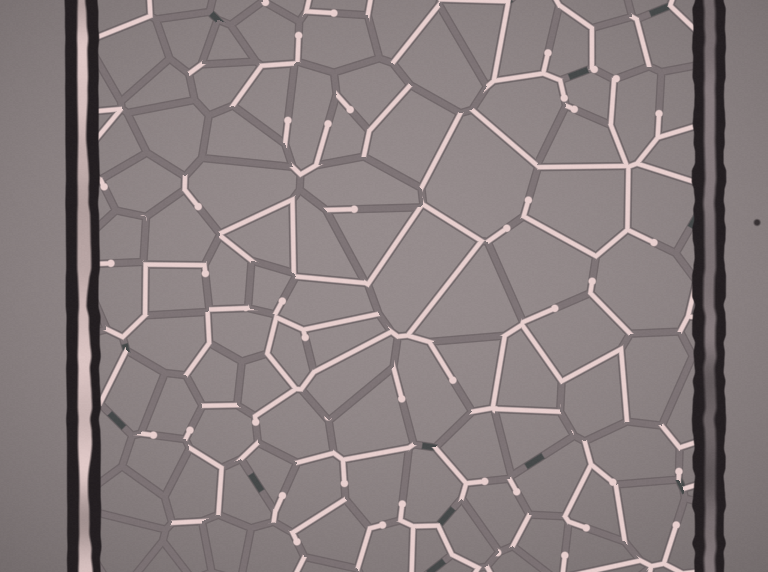
This texture is drawn by a Shadertoy shader. Its source:

```glsl
// Micrograph of a grey channel crossed by a cracked mesh of thin metal traces.
// The mesh is a Voronoi diagram of hashed seeds, opened up by a few large cells;
// each edge is randomly pale, dull or half covered. Ragged dark bars flank it.
#define SPACING 0.088
#define DROPPED 0.12
#define CLEARING 0.128
#define LIT_HALF_WIDTH 0.0040
#define DULL_HALF_WIDTH 0.0062
#define BASE_COLOR vec3(0.575, 0.537, 0.540)
#define LIT_COLOR vec3(0.910, 0.815, 0.810)
#define DULL_COLOR vec3(0.480, 0.440, 0.450)
#define RIM_COLOR vec3(0.375, 0.340, 0.350)
#define BAR_COLOR vec3(0.140, 0.120, 0.130)
#define REACH 3

const int SIDE = 2 * REACH + 1;
const int LARGE = 6;
const int SEEDS = SIDE * SIDE + LARGE;
const vec2 FAR = vec2(50.0);

// Centres of the large open cells, right of the middle
const vec2 largeCell[LARGE] = vec2[LARGE](
    vec2(0.841, 0.686), vec2(1.007, 0.638), vec2(0.949, 0.533),
    vec2(0.815, 0.474), vec2(0.743, 0.530), vec2(1.118, 0.507));

float hash(vec2 p) {
    p = fract(p * vec2(127.34, 311.71));
    p += dot(p, p.yx + 34.23);
    return fract(p.x * p.y * 17.31);
}

float noise(float x, float row) {
    float i = floor(x), f = fract(x);
    return mix(hash(vec2(i, row)), hash(vec2(i + 1.0, row)), f * f * (3.0 - 2.0 * f));
}

float glow(vec2 p, vec2 center, float radius) {
    vec2 d = (p - center) / radius;
    return exp(-dot(d, d));
}

// Jittered grid seeds, cleared around the large cells
vec2 seedAt(int k, vec2 home) {
    if (k >= SIDE * SIDE) return largeCell[k - SIDE * SIDE];
    vec2 id = home + vec2(k % SIDE - REACH, k / SIDE - REACH) + 7.3;
    if (hash(id + 0.17) < DROPPED) return FAR;
    vec2 jitter = vec2(hash(id + 0.41), hash(id + 3.83));
    vec2 s = (id - 7.3 + 0.08 + 0.84 * jitter) * SPACING;
    for (int i = 0; i < LARGE; i++)
        if (distance(s, largeCell[i]) < CLEARING) return FAR;
    return s;
}

// Chance that an edge is pale: dull upper left, lower left and inner right
float litChance(vec2 p) {
    return 0.68 - 0.62 * glow(p, vec2(0.28, 0.87), 0.23)
                - 0.65 * glow(p, vec2(0.27, 0.12), 0.20)
                - 0.55 * glow(p, vec2(0.82, 0.48), 0.07)
                + 0.45 * glow(p, vec2(0.97, 0.63), 0.16);
}

// Distances to pale traces, all traces and dark flakes
vec3 mesh(vec2 p) {
    vec2 home = floor(p / SPACING), nearest = FAR;
    for (int k = 0; k < SEEDS; k++) {
        vec2 s = seedAt(k, home);
        if (distance(p, s) < distance(p, nearest)) nearest = s;
    }
    vec3 dist = vec3(1.0);
    for (int k = 0; k < SEEDS; k++) {
        vec2 s = seedAt(k, home), gap = nearest - s;
        if (s.x >= FAR.x || dot(gap, gap) < 1e-7) continue;
        vec2 middle = 0.5 * (nearest + s), normal = normalize(gap);
        vec2 along = vec2(-normal.y, normal.x);
        along *= along.x < 0.0 ? -1.0 : 1.0;
        float d = dot(p - middle, normal), t = dot(p - middle, along);
        float kind = hash(nearest + s), style = hash(nearest + s + 5.7);
        dist.y = min(dist.y, d);
        if (kind < litChance(middle)) {
            float end = (style - 0.5) * 0.04;
            float halfTrace = length(vec2(max(t - end, 0.0), d));
            float bead = length(vec2(t - end, d)) - 0.0025;
            dist.x = min(dist.x, style < 0.30 ? min(halfTrace, bead) : d);
        } else if (style > 0.87) {
            dist.z = min(dist.z, max(d, abs(t) - 0.012));
        }
    }
    return dist;
}

// Soft vertical band between two x positions
float band(float x, float left, float right, float soft) {
    return smoothstep(left - soft, left + soft, x) * (1.0 - smoothstep(right - soft, right + soft, x));
}

void mainImage(out vec4 fragColor, in vec2 fragCoord) {
    vec2 uv = fragCoord / iResolution.xy, p = uv * vec2(1.338, 1.0);
    float px = 1.0 / iResolution.y, soft = max(px, 0.0016);

    // Uneven illumination
    vec2 off = uv - vec2(0.50, 0.56);
    vec3 color = BASE_COLOR * (1.02 - 0.42 * dot(off, off));

    // Mesh: dull tracks with dark rims, then pale metal
    if (p.x > 0.15 && p.x < 1.23) {
        vec3 d = mesh(p);
        float track = 1.0 - smoothstep(-soft, soft, d.y - DULL_HALF_WIDTH);
        float rim = 1.0 - smoothstep(0.0, 0.0024, abs(d.y - DULL_HALF_WIDTH));
        color = mix(color, DULL_COLOR, track * 0.85);
        color = mix(color, RIM_COLOR, rim * 0.55);
        color = mix(color, vec3(0.20, 0.23, 0.23), 0.75 * (1.0 - smoothstep(-soft, soft, d.z - 0.0055)));
        color = mix(color, LIT_COLOR, 1.0 - smoothstep(-soft, soft, d.x - LIT_HALF_WIDTH));
    }

    // Left bar: dark, pale and dark strips, leaning slightly
    float x = p.x - 0.004 * (0.5 - p.y);
    float rough = 0.004 * (noise(p.y * 45.0, 1.0) - 0.5);
    float lump = 0.009 * (noise(p.y * 13.0, 2.0) - 0.5) + rough;
    color = mix(color, BAR_COLOR, band(x, 0.115 + 0.4 * rough, 0.173 + rough, 0.002));
    vec3 pale = LIT_COLOR * mix(0.68, 0.98, noise(p.y * 11.0, 3.0));
    color = mix(color, pale, band(x, 0.136 - 0.3 * lump, 0.155 + lump, 0.003));

    // Right bar: the same with a dull core and scalloped sides
    float scallop = 0.006 * (noise(p.y * 60.0, 4.0) - 0.5);
    color = mix(color, BAR_COLOR, band(p.x, 1.208 + scallop, 1.263 - 0.8 * scallop, 0.002));
    vec3 core = DULL_COLOR * mix(0.75, 1.12, noise(p.y * 12.0, 5.0));
    color = mix(color, core, band(p.x, 1.227 + rough, 1.246 + rough, 0.004));

    // Lone speck outside the channel
    float speck = length(p - vec2(1.319, 0.611));
    color = mix(color, BAR_COLOR, 0.8 * (1.0 - smoothstep(0.003, 0.008, speck)));

    fragColor = vec4(color + 0.012 * (hash(floor(uv * 512.0) + 0.37) - 0.5), 1.0);
}
```
